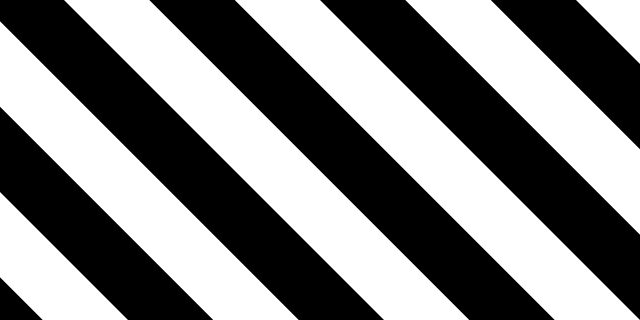
Reproduce this pattern procedurally as a Shadertoy shader.

```glsl
const vec3 DARK = vec3(0.0);
const vec3 LIGHT = vec3(1.0);
const float PERIOD = 8.0 / 15.0;     // stripe pair along x, in canvas heights
const float DARK_SHARE = 0.5;        // part of the period that is dark
const vec2 SLOPE = vec2(1.0, 1.0);   // stripes run down to the right

// Signed distance to the nearest stripe edge, negative inside a dark stripe
float stripeDistance(vec2 p) {
    float across = dot(p, SLOPE);
    float fromCentre = abs(mod(across + 0.5 * PERIOD, PERIOD) - 0.5 * PERIOD);
    return (fromCentre - 0.5 * DARK_SHARE * PERIOD) / length(SLOPE);
}

void mainImage(out vec4 fragColor, in vec2 fragCoord) {
    vec2 p = fragCoord / iResolution.y;
    float pixel = 1.0 / iResolution.y;

    // Blend over one pixel at each edge
    float light = clamp(stripeDistance(p) / pixel + 0.5, 0.0, 1.0);
    fragColor = vec4(mix(DARK, LIGHT, light), 1.0);
}
```
